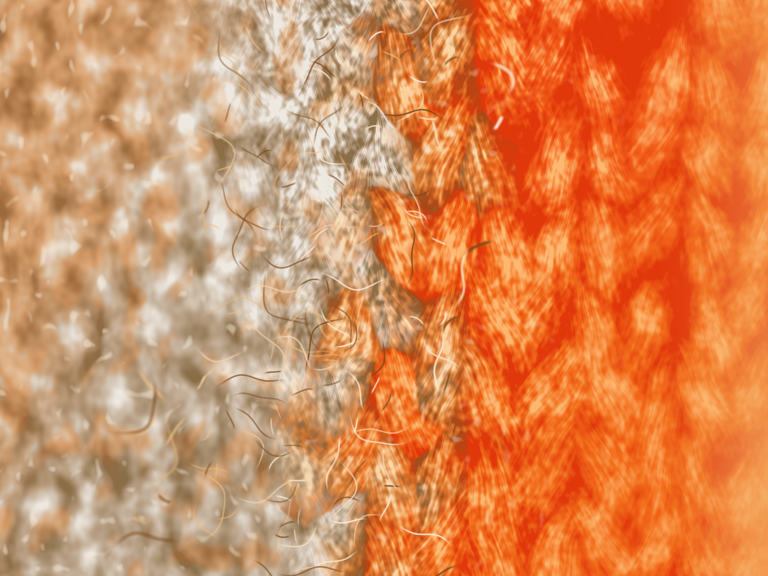
Give the GLSL for this texture, as a Shadertoy shader.

```glsl
// Macro view of fuzzy knitted wool: pale blurred tweed on the left, orange stitches on the right.

vec2 hash2(vec2 c) {
    vec3 a = fract(c.xyx * vec3(0.1031, 0.1030, 0.0973));
    a += dot(a, a.yzx + 33.33);
    return fract((a.xx + a.yz) * a.zy);
}

float gradDot(vec2 cell, vec2 offset) {
    float angle = 6.2832 * hash2(cell).x;
    return dot(vec2(cos(angle), sin(angle)), offset);
}

// Gradient noise, roughly -0.7 to 0.7
float noise(vec2 p) {
    vec2 i = floor(p), f = fract(p), e = vec2(1.0, 0.0);
    vec2 u = f * f * f * (f * (f * 6.0 - 15.0) + 10.0);
    return mix(mix(gradDot(i, f), gradDot(i + e.xy, f - e.xy), u.x),
               mix(gradDot(i + e.yx, f - e.yx), gradDot(i + 1.0, f - 1.0), u.x), u.y);
}

float fbm(vec2 p) {
    return noise(p) + 0.5 * noise(p * 2.03 + 7.1) + 0.25 * noise(p * 4.1 + 3.7);
}

vec3 ramp(vec3 shade, vec3 body, vec3 light, float t) {
    return t < 0.5 ? mix(shade, body, t * 2.0) : mix(body, light, t * 2.0 - 1.0);
}

// Slanted leaf-shaped stitches: x = height, y = strand shading, z = stitch id
vec3 stitches(vec2 p, vec2 size, float jitter, float sharpness) {
    vec3 sum = vec3(0.0);
    float total = 0.0;
    for (int k = 0; k < 9; k++) {
        vec2 c = floor(p / size) + vec2(k % 3 - 1, k / 3 - 1);
        vec2 rnd = hash2(c + 51.0);
        vec2 d = p - (c + 0.5 + (rnd - 0.5) * jitter) * size;
        float tilt = (mod(c.x, 2.0) < 0.5 ? 1.0 : -1.0) * (0.2 + 0.4 * rnd.y);
        vec2 axis = vec2(sin(tilt), cos(tilt));
        vec2 q = vec2(dot(d, vec2(axis.y, -axis.x)), dot(d, axis)) / size;
        vec2 e = q / vec2(0.5 - 0.22 * clamp(q.y, -1.0, 1.0), 0.66);
        float height = 1.0 - dot(e, e);
        vec2 along = vec2(q.x * (9.0 + 3.0 * q.y), q.y * 1.8) + rnd * 40.0;
        float strand = noise(along) + 0.7 * noise(along * vec2(2.3, 1.7));
        float weight = exp(sharpness * height);
        sum += weight * vec3(height, strand, rnd.x);
        total += weight;
    }
    return sum / total;
}

// Coverage of one curved, tapering hair centred on the origin
float hair(vec2 d, float angle, float halfLength, float bend, float width, float blur) {
    float c = cos(angle), s = sin(angle);
    vec2 q = vec2(c * d.x + s * d.y, c * d.y - s * d.x);
    float phase = q.x * 70.0 + angle * 9.0, slope = 2.0 * bend * q.x + 0.35 * cos(phase);
    float dist = abs(q.y - bend * q.x * q.x - 0.005 * sin(phase)) / sqrt(1.0 + slope * slope);
    float ends = 1.0 - smoothstep(0.5, 1.0, abs(q.x) / halfLength);
    return ends * (1.0 - smoothstep(max(width - blur, 0.0), width + blur, dist));
}

vec3 tweed(vec2 p, vec3 knit, float soft, float fluff) {
    float blobs = fbm(p * vec2(17.0, 13.0) + 5.0);
    float pale = smoothstep(-0.28, 0.12, p.x - 0.45 * p.y + 0.1 * noise(p * 6.0));
    float fleck = smoothstep(0.0, 0.4, noise(p * vec2(19.0, 15.0) + 60.0) + 0.3 * (knit.z - 0.5));
    pale = clamp(pale + 0.5 * smoothstep(0.1, 0.45, blobs) - 0.8 * fleck, 0.0, 1.0);
    vec2 g = (p - vec2(0.46, 0.74)) * vec2(3.6, 3.0);
    float t = 0.4 + 0.2 * knit.x + 0.75 * blobs + 0.25 * exp(-dot(g, g));
    t = clamp(t + (1.0 - soft) * (0.45 * knit.y + fluff), 0.0, 1.0);
    vec3 warm = ramp(vec3(0.62, 0.41, 0.23), vec3(0.83, 0.61, 0.41), vec3(0.92, 0.80, 0.68), t);
    vec3 grey = ramp(vec3(0.54, 0.43, 0.28), vec3(0.73, 0.64, 0.54), vec3(0.93, 0.91, 0.88), t);
    return mix(warm, grey, pale);
}

vec3 orangeWool(vec2 p, vec3 knit, float soft, float fluff, float gold) {
    float low = 1.0 - smoothstep(0.15, 0.55, p.y);
    float red = smoothstep(0.4, 0.9, p.y) * smoothstep(0.8, 0.95, p.x) * (1.0 - smoothstep(1.1, 1.3, p.x));
    float t = 0.2 + mix(0.55, 0.35, low) * knit.x + 0.45 * fbm(p * vec2(16.0, 12.0)) + 0.13 * low;
    t += (1.0 - 0.6 * soft) * (0.5 * knit.y + 0.6 * fluff) + 0.2 * (knit.z - 0.5) - 0.08 * red;
    t = clamp(t, 0.0, 1.0);
    vec3 body = mix(vec3(0.95, 0.43, 0.11), vec3(0.95, 0.36, 0.10), red);
    vec3 color = ramp(vec3(0.88, 0.22, 0.04), body, vec3(0.99, 0.72, 0.44), t);
    vec3 golden = ramp(vec3(0.60, 0.30, 0.10), vec3(0.87, 0.50, 0.21), vec3(0.98, 0.86, 0.69), t);
    float rim = smoothstep(1.14, 1.36, p.x) * (0.5 + 0.3 * low);
    return mix(mix(color, golden, gold), vec3(0.95, 0.66, 0.38), rim);
}

void mainImage(out vec4 fragColor, in vec2 fragCoord) {
    vec2 p = fragCoord / iResolution.y;
    float pixel = 1.0 / iResolution.y;
    // Focus falls off away from the colour seam
    float soft = smoothstep(0.1, 0.5, abs(p.x - 0.75) + 0.15 * (1.0 - p.y));
    vec2 warped = p + 0.014 * vec2(noise(p * 9.0), noise(p * 9.0 + 31.0));
    vec3 fine = stitches(warped, vec2(0.06, 0.095), 0.9, mix(6.0, 2.0, soft));
    vec3 large = stitches(warped - vec2(0.0, 0.1), vec2(0.091, 0.14), 0.5, mix(9.0, 5.0, soft));
    float fluff = noise(warped * vec2(70.0, 40.0)) + 0.7 * noise(warped * vec2(120.0, 85.0));

    // Two wools meeting through a ragged golden seam
    float seam = p.x - mix(0.59, 0.72, p.y) + 0.09 * fbm(p * 11.0) + 0.2 * (large.z - 0.5);
    float gold = 1.0 - smoothstep(0.0, 0.17, seam);
    vec3 color = mix(tweed(warped, fine, soft, fluff), orangeWool(warped, large, soft, fluff, gold),
                     smoothstep(-0.14, 0.06, seam + 0.09 * fluff));
    // Small bright glints on the wool
    float glint = smoothstep(0.28, 0.55, noise(warped * vec2(44.0, 36.0) + 9.0));
    color = mix(color, vec3(0.98, 0.94, 0.88), 0.5 * glint * (1.0 - smoothstep(-0.1, 0.5, seam)));

    // Loose hairs around the seam
    for (int i = 0; i < 170; i++) {
        vec2 a = hash2(vec2(i, 3)), b = hash2(vec2(i, 11)), c = hash2(vec2(i, 29));
        vec2 root = vec2(mix(0.2, 0.88, 0.5 * (a.x + b.x)) + 0.18 * (a.y - 0.5), a.y);
        float blur = pixel + 0.004 * smoothstep(0.15, 0.35, abs(root.x - 0.57));
        float cover = hair(p - root, 6.2832 * b.y, mix(0.015, 0.08, c.x * c.x), 28.0 * c.y - 14.0, 0.001, blur);
        vec3 tint = fract(c.x * 7.0) < 0.35 ? vec3(0.50, 0.29, 0.10)
                  : mix(vec3(0.95, 0.70, 0.40), vec3(0.98, 0.95, 0.90), b.x);
        color = mix(color, tint, cover * mix(0.4, 0.9, b.x));
    }
    fragColor = vec4(clamp(color, 0.0, 1.0), 1.0);
}
```
